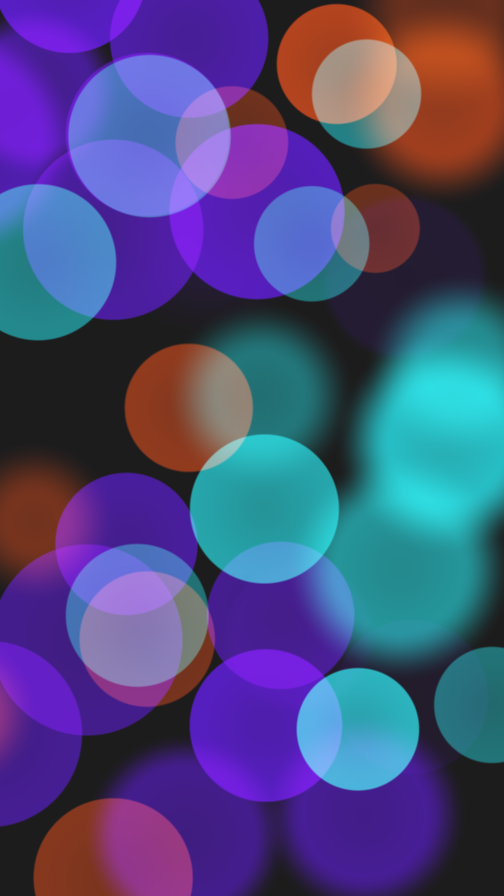
Give the GLSL for this background, as a Shadertoy shader.

```glsl
// Bokeh lights: overlapping translucent discs, some crisp and some defocused,
// screened over near-black. Each colour family fills two clusters along
// golden-angle spirals; an additive sequence varies size, blur and strength.

const vec3 BACKDROP = vec3(0.112, 0.110, 0.112);
const vec3 VIOLET   = vec3(0.28, 0.01, 0.80);
const vec3 TEAL     = vec3(0.05, 0.75, 0.78);
const vec3 ORANGE   = vec3(0.76, 0.20, 0.01);

const float GOLDEN_ANGLE = 2.39996;
const vec3  SEQUENCE     = vec3(0.8192, 0.6711, 0.5497);
const float CRISP_EDGE   = 0.0025;  // half-width of a focused rim
const float MAX_BLUR     = 0.070;   // half-width of a defocused rim
const float CENTRE_DIM   = 0.88;    // disc centres are slightly weaker
const float JITTER       = 0.035;

struct Family {
    vec3 tint;
    int  perCluster;
    vec2 radius;        // smallest, largest
    vec2 strength;      // weakest, strongest
    vec2 centreA, spreadA;
    vec2 centreB, spreadB;
    float seed;
};

// Coverage of one disc with a soft rim and a faint radial falloff.
float disc(vec2 p, vec2 centre, float radius, float blur) {
    float d = length(p - centre);
    float rim = max(blur, 0.75 / iResolution.x);
    float cover = 1.0 - smoothstep(radius - rim, radius + rim, d);
    return cover * mix(CENTRE_DIM, 1.0, smoothstep(0.0, radius, d));
}

vec3 screenBlend(vec3 base, vec3 light) {
    return base + light * (1.0 - base);
}

// Screens every disc of a family over the given colour.
vec3 addFamily(vec3 col, vec2 p, Family f) {
    for (int i = 0; i < 2 * f.perCluster; i++) {
        float k = float(i / 2);
        bool first = (i % 2) == 0;
        vec3 vary = fract(f.seed + float(i) * SEQUENCE);

        // Even spiral inside the cluster's ellipse
        float angle = k * GOLDEN_ANGLE;
        float reach = sqrt((k + 0.5) / float(f.perCluster));
        vec2 offset = reach * vec2(cos(angle), sin(angle));
        vec2 centre = first ? f.centreA + offset * f.spreadA
                            : f.centreB + offset * f.spreadB;
        centre += JITTER * (2.0 * vary.zx - 1.0);

        float radius = mix(f.radius.x, f.radius.y, vary.x);
        float blur = mix(CRISP_EDGE, MAX_BLUR, smoothstep(0.5, 0.95, vary.y));
        float strength = mix(f.strength.x, f.strength.y, vary.z * vary.z);
        col = screenBlend(col, f.tint * strength * disc(p, centre, radius, blur));
    }
    return col;
}

void mainImage(out vec4 fragColor, in vec2 fragCoord) {
    vec2 p = fragCoord / iResolution.x;  // canvas width is one unit

    // Violet: upper left and bottom
    Family violet = Family(VIOLET, 7, vec2(0.140, 0.200), vec2(0.62, 0.95),
        vec2(0.20, 1.52), vec2(0.38, 0.35),
        vec2(0.37, 0.36), vec2(0.48, 0.40), 0.37);

    // Barely lit violet: right of the middle
    Family ghost = Family(VIOLET, 2, vec2(0.140, 0.170), vec2(0.09, 0.18),
        vec2(0.62, 1.22), vec2(0.35, 0.20),
        vec2(0.74, 0.40), vec2(0.20, 0.25), 0.61);

    // Teal: a broad band through the middle, reaching the top
    Family teal = Family(TEAL, 6, vec2(0.105, 0.178), vec2(0.50, 1.00),
        vec2(0.50, 1.32), vec2(0.50, 0.50),
        vec2(0.66, 0.62), vec2(0.42, 0.42), 0.13);

    // Orange: upper right and lower left
    Family orange = Family(ORANGE, 5, vec2(0.080, 0.165), vec2(0.45, 0.95),
        vec2(0.76, 1.55), vec2(0.30, 0.28),
        vec2(0.20, 0.50), vec2(0.32, 0.70), 0.82);

    vec3 col = BACKDROP;
    col = addFamily(col, p, ghost);
    col = addFamily(col, p, violet);
    col = addFamily(col, p, teal);
    col = addFamily(col, p, orange);
    fragColor = vec4(col, 1.0);
}
```
